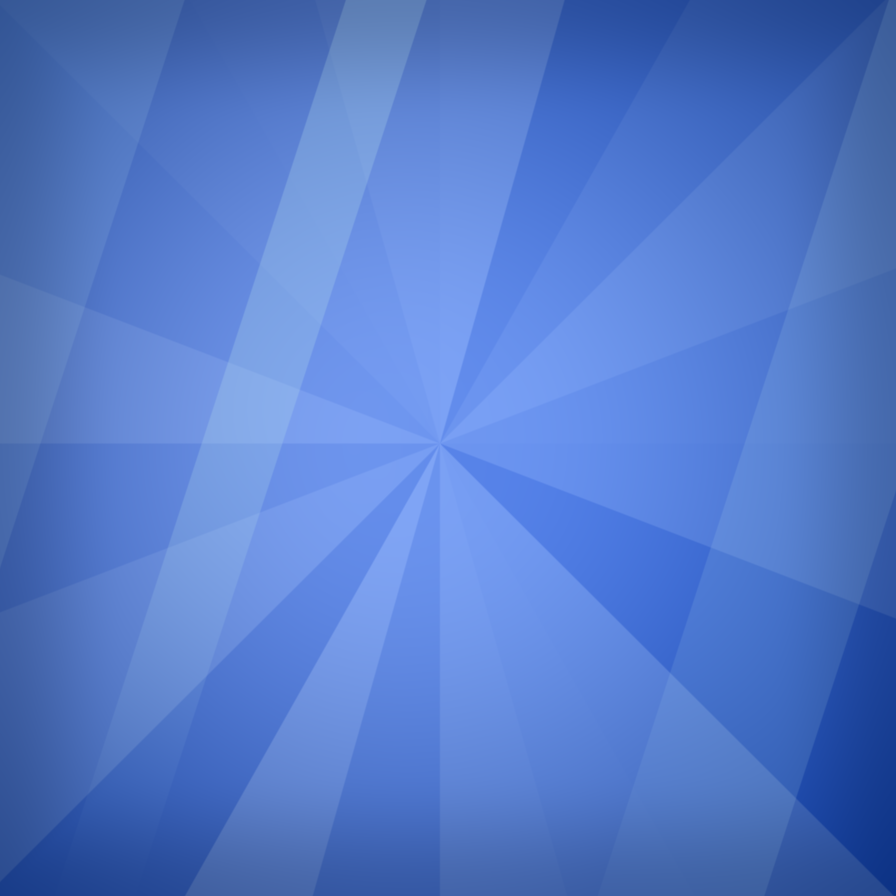
This background is drawn by a three.js fragment shader. Its source:

```glsl
// Blue sunburst of soft wedges crossed by pale slanted bands of light.
varying vec2 vUv;

const float SOFT = 0.0013;

float edge(float d) {
  return smoothstep(-SOFT, SOFT, d);
}

// Signed distance from a ray at the given angle in degrees
float pastRay(vec2 p, float degrees) {
  float a = radians(degrees);
  return edge(p.y * cos(a) - p.x * sin(a));
}

// Wedge brightness; each vec4 holds the quadrants counterclockwise
float wedgeTone(vec2 p) {
  vec2 folded = abs(p);
  vec4 tone = vec4(-0.01, 0.03, -0.03, -0.02);
  tone = mix(tone, vec4(0.03, -0.02, 0.02, -0.10), pastRay(folded, 21.0));
  tone = mix(tone, vec4(-0.02, 0.0, -0.06, 0.015), pastRay(folded, 44.9));
  tone = mix(tone, vec4(-0.06, 0.005, 0.05, 0.02), pastRay(folded, 60.6));
  tone = mix(tone, vec4(0.04, 0.03, -0.03, 0.035), pastRay(folded, 74.3));
  float right = edge(p.x);
  return mix(mix(tone.z, tone.w, right), mix(tone.y, tone.x, right), edge(p.y));
}

float band(float u, float from, float to) {
  return edge(u - from) * edge(to - u);
}

void main() {
  vec2 p = vUv - vec2(0.491, 0.505);

  // Glow fading from the hub to deep blue corners
  vec3 glow = mix(vec3(0.48, 0.62, 0.94), vec3(0.41, 0.58, 0.95), smoothstep(0.1, 0.9, vUv.x));
  vec3 color = mix(glow, vec3(0.12, 0.27, 0.58), smoothstep(0.05, 0.9, length(p)));

  // Rays
  color += wedgeTone(p) * vec3(1.0, 0.85, 0.35);

  // Slanted bands, weaker toward the bottom
  float u = vUv.x + 0.325 * (1.0 - vUv.y);
  float light = 0.13 * band(u, -1.0, 0.206);
  light += 0.27 * smoothstep(-0.05, 0.6, vUv.y) * band(u, 0.386, 0.476);
  float lowFade = smoothstep(0.5, 0.95, vUv.x + 0.3 * vUv.y);
  light += 0.15 * lowFade * band(u, 0.992, 1.178);
  color = mix(color, vec3(0.70, 0.86, 0.92), light);

  // Gentle shading along the borders
  vec2 border = min(vUv, 1.0 - vUv);
  color *= mix(0.88, 1.0, smoothstep(0.0, 0.14, min(border.x, border.y)));

  gl_FragColor = vec4(color, 1.0);
}
```
